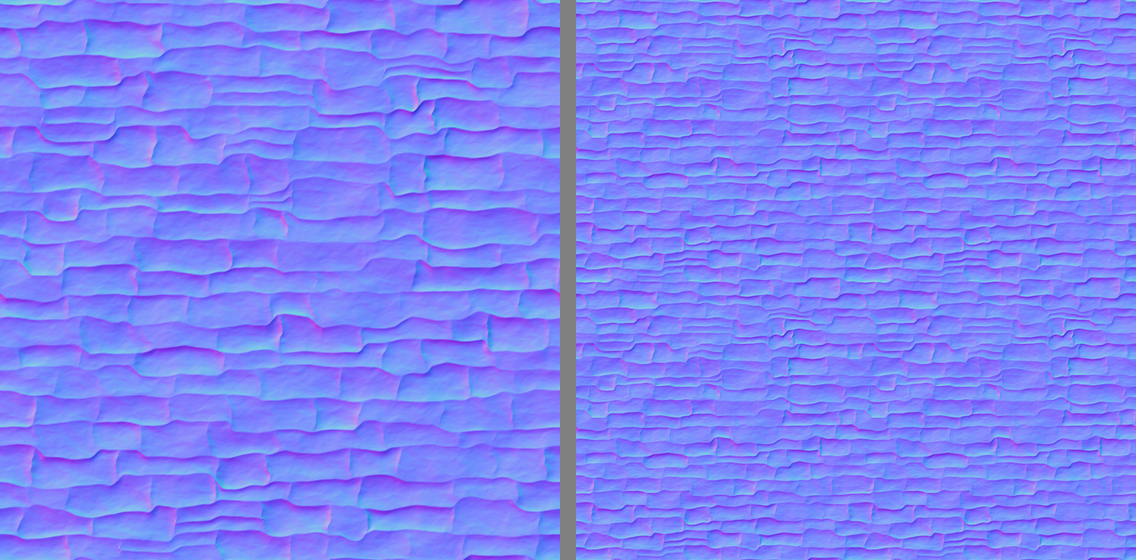
Left: one tile. Right: repeated 2 by 2.
A three.js fragment shader for this texture map:

```glsl
// Tangent-space normal map (green pointing down) of a rough coursed stone wall.
// A tiling height field of rounded, tilted stones plus chiselled noise is built,
// then its slope is taken by central differences and encoded as a colour.

varying vec2 vUv;

const float ROWS = 21.0;            // courses per tile
const float COLS = 8.0;             // stones per course
const float BED_JITTER = 0.60;      // rise and fall of bed joints, in courses
const float BED_SLANT = 0.20;       // slant of each stone's bed, in courses
const float SIDE_JITTER = 0.70;     // spread of upright joints, in stones
const float CORNER = 0.11;          // width of steps between beds, in stones
const float SPLIT_SHARE = 0.06;     // share of stones cut into two thin ones
const float TOP_BEVEL = 0.0092;     // bevel widths, in canvas units
const float BOTTOM_BEVEL = 0.0135;
const float SIDE_BEVEL = 0.0085;
const float SIDE_HEIGHT = 0.0016;   // height of upright joints
const vec2 RELIEF = vec2(0.0024, 0.0086);  // lowest and highest stone
const vec2 TILT = vec2(1.0, 1.9);   // random lean of each stone face
const float SWELL = 0.0065;         // broad undulation of the wall
const float ROUGH = 0.0018;         // chisel marks
const float SAMPLE_STEP = 0.0017;   // half width of the slope sample
const vec2 MEAN_SLOPE = vec2(-0.012, 0.028);
const float BLUE_GAIN = 0.993;

float hash(vec2 p) {
  vec3 q = fract(vec3(p.xyx) * vec3(0.1031, 0.1030, 0.0973));
  q += dot(q, q.yzx + 33.33);
  return fract((q.x + q.y) * q.z);
}

vec2 gradientAt(vec2 cell, vec2 period) {
  float a = 6.2832 * hash(mod(cell, period) + period * 1.7);
  return vec2(cos(a), sin(a));
}

// Gradient noise over the unit tile, wrapping after 'period' cells.
float noise(vec2 uv, vec2 period) {
  vec2 p = uv * period;
  vec2 i = floor(p);
  vec2 f = p - i;
  vec2 s = f * f * f * (f * (f * 6.0 - 15.0) + 10.0);
  vec2 e = vec2(1.0, 0.0);
  float a = dot(gradientAt(i, period), f);
  float b = dot(gradientAt(i + e.xy, period), f - e.xy);
  float c = dot(gradientAt(i + e.yx, period), f - e.yx);
  float d = dot(gradientAt(i + e.xx, period), f - e.xx);
  return mix(mix(a, b, s.x), mix(c, d, s.x), s.y);
}

// Position of the upright joint left of a stone, in stones.
float sideJoint(float col, float row) {
  return col + SIDE_JITTER * (hash(vec2(mod(col, COLS), row + 37.0)) - 0.5);
}

float alongCourse(float x, float row) {
  return x * COLS + hash(vec2(row, 13.0));
}

float findStone(float u, float row) {
  float col = floor(u);
  if (u < sideJoint(col, row)) return col - 1.0;
  return col + step(sideJoint(col + 1.0, row), u);
}

float bedLevel(float col, float row) {
  return BED_JITTER * (hash(vec2(mod(col, COLS), row + 101.0)) - 0.5);
}

// Height of the bed joint below a course: a slanted shelf per stone, softly stepped.
float bedJoint(float course, float x) {
  float row = mod(course, ROWS);
  float u = alongCourse(x, row);
  float col = findStone(u, row);
  float a = u - sideJoint(col, row);
  float b = sideJoint(col + 1.0, row) - u;
  float level = bedLevel(col, row);
  level = mix(bedLevel(col - 1.0, row), level, smoothstep(-CORNER, CORNER, a));
  level = mix(bedLevel(col + 1.0, row), level, smoothstep(-CORNER, CORNER, b));
  float slant = BED_SLANT * (hash(vec2(mod(col, COLS), row + 151.0)) - 0.5);
  return course + level + slant * sin(6.2832 * a / (a + b));
}

float bevel(float dist, float width) {
  return 1.0 - exp(-max(dist, 0.0) / width);
}

float stones(vec2 p, float soft) {
  // Find the course, then the stone within it
  float v = p.y * ROWS;
  float row = floor(v);
  if (v < bedJoint(row, p.x)) row -= 1.0;
  else if (v >= bedJoint(row + 1.0, p.x)) row += 1.0;
  float low = bedJoint(row, p.x);
  float high = bedJoint(row + 1.0, p.x);
  float rowId = mod(row, ROWS);
  float u = alongCourse(p.x, rowId);
  float col = findStone(u, rowId);
  float left = sideJoint(col, rowId);
  float right = sideJoint(col + 1.0, rowId);
  vec2 id = vec2(mod(col, COLS), rowId);

  // Cut some stones along their length
  if (hash(id + 211.0) < SPLIT_SHARE) {
    float cut = mix(low, high, 0.4 + 0.2 * hash(id + 223.0));
    if (v < cut) high = cut;
    else { low = cut; id += 50.0; }
  }

  // Rounded profile with a leaning face; sides meet at a shared height
  float body = bevel((v - low) / ROWS, BOTTOM_BEVEL * soft)
             * bevel((high - v) / ROWS, TOP_BEVEL * soft);
  float ends = bevel((u - left) / COLS, SIDE_BEVEL * soft)
             * bevel((right - u) / COLS, SIDE_BEVEL * soft);
  vec2 face = vec2((u - left) / (right - left), (v - low) / (high - low)) - 0.5;
  vec2 lean = TILT * (vec2(hash(id + 419.0), hash(id + 401.0)) - 0.5);
  float relief = mix(RELIEF.x, RELIEF.y, hash(id + 503.0)) * (1.0 + dot(lean, face));
  return body * mix(SIDE_HEIGHT, relief, ends);
}

float height(vec2 uv) {
  vec2 wobble = vec2(noise(uv, vec2(14.0, 23.0)), noise(uv, vec2(17.0, 19.0)));
  vec2 fine = vec2(noise(uv, vec2(43.0, 61.0)), noise(uv, vec2(37.0, 53.0)));
  vec2 p = uv + wobble * vec2(0.014, 0.007) + fine * vec2(0.004, 0.002);
  float h = stones(p, 1.0 + 0.7 * noise(uv, vec2(7.0, 11.0)));
  h += SWELL * (noise(uv, vec2(9.0, 13.0)) + noise(uv, vec2(4.0, 6.0)));
  // Chisel marks: ridged octaves stretched along the courses
  vec2 period = vec2(19.0, 29.0);
  float gain = ROUGH;
  for (int i = 0; i < 4; i++) {
    float n = noise(uv + fine * 0.006, period);
    h += gain * (n - 0.5 * sqrt(n * n + 0.004));
    period *= 2.0;
    gain *= 0.42;
  }
  return h;
}

void main() {
  vec2 e = vec2(SAMPLE_STEP, 0.0);
  vec2 slope = vec2(height(vUv + e.xy) - height(vUv - e.xy),
                    height(vUv + e.yx) - height(vUv - e.yx)) / (2.0 * SAMPLE_STEP);
  vec3 normal = normalize(vec3(vec2(-slope.x, slope.y) + MEAN_SLOPE, 1.0));
  gl_FragColor = vec4((normal * 0.5 + 0.5) * vec3(1.0, 1.0, BLUE_GAIN), 1.0);
}
```
